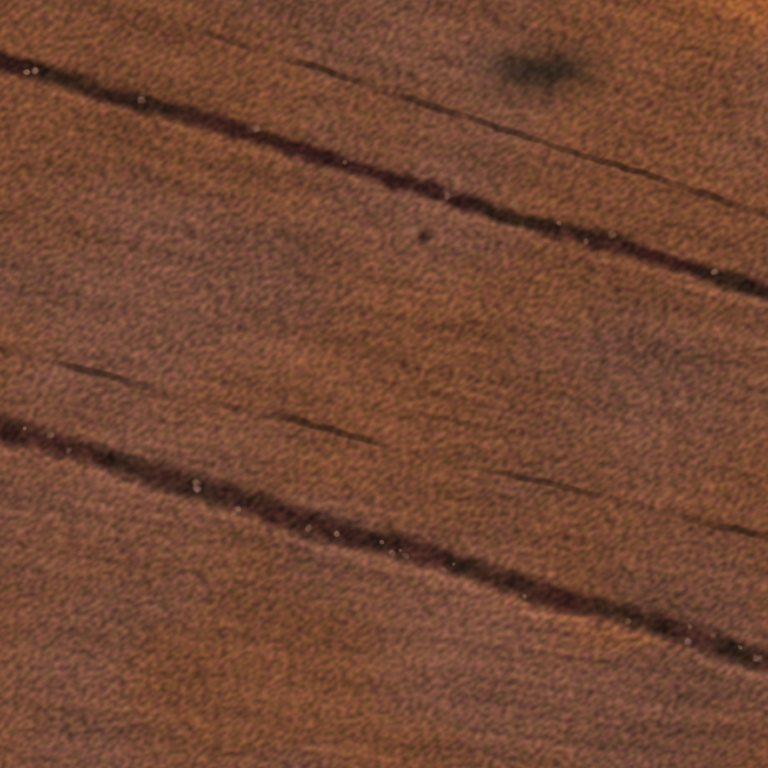
Give the GLSL for this texture, as a Shadertoy shader.

```glsl
float hash(vec2 cell) {
    uvec2 q = uvec2(ivec2(cell) + 4096) * uvec2(1597334673u, 3812015801u);
    uint n = (q.x ^ q.y) * 1597334673u;
    n = (n ^ (n >> 15)) * 2246822519u;
    return float((n ^ (n >> 13)) & 65535u) / 65535.0;
}

float corner(vec2 cell, vec2 offset) {
    float angle = 6.2832 * hash(cell);
    return dot(vec2(cos(angle), sin(angle)), offset);
}

// Gradient noise, roughly -0.7 to 0.7
float noise(vec2 p) {
    vec2 i = floor(p), f = p - i;
    vec2 u = f * f * f * (f * (f * 6.0 - 15.0) + 10.0);
    vec2 e = vec2(1, 0);
    return mix(mix(corner(i, f), corner(i + e.xy, f - e.xy), u.x),
               mix(corner(i + e.yx, f - e.yx), corner(i + e.xx, f - e.xx), u.x), u.y);
}

float fbm(vec2 p) {
    return noise(p) + 0.5 * noise(p * 2.03 + 17.0) + 0.25 * noise(p * 4.1 + 41.0);
}

// Soft dark strip around a height difference
float strip(float dy, float halfWidth) {
    return 1.0 - smoothstep(halfWidth * 0.25, halfWidth * 1.5, abs(dy));
}

float blot(vec2 p, vec2 centre, vec2 radius) {
    vec2 d = (p - centre) / radius;
    return exp(-dot(d, d));
}

void mainImage(out vec4 fragColor, in vec2 fragCoord) {
    vec2 p = fragCoord / iResolution.xy;
    float broad = fbm(p * 3.0 + 5.0);
    float wobble = 0.008 * noise(p * 9.0) + 0.007 * noise(p * 38.0 + 9.0);

    // Soil hue drifts between russet and mauve
    float mauve = smoothstep(-0.35, 0.45, fbm(p * vec2(3.0, 4.0) + 23.0));
    vec3 color = mix(vec3(0.455, 0.278, 0.184), vec3(0.445, 0.288, 0.222), mauve);
    float glow = blot(p, vec2(1.0, 1.0), vec2(0.13, 0.06)) + 0.5 * blot(p, vec2(0.82, 0.165), vec2(0.07, 0.018));
    color += glow * vec3(0.11, 0.05, -0.01);

    // Ploughed rows, flatter toward the bottom
    float row = p.y + mix(0.14, 0.29, p.y) * p.x + 0.004 * noise(p * 6.0);
    float rowFade = smoothstep(-0.3, 0.4, noise(p * 4.0 + 31.0)) * mix(1.0, 0.3, smoothstep(0.4, 0.7, p.y));
    float furrows = 0.055 * sin(row * 400.0 + 2.0 * noise(p * 14.0)) * rowFade;
    furrows += 0.15 * noise(vec2(p.x * 4.0, row * 52.0)) + 0.1 * noise(vec2(p.x * 9.0, row * 24.0 + 7.0));

    // Crumbly grain, stretched along a rising diagonal
    vec2 slant = mat2(0.8, -0.6, 0.6, 0.8) * p;
    float grain = 0.30 * noise(slant * vec2(85.0, 150.0));
    grain += 0.22 * noise(p * vec2(115.0, 135.0) + 50.0) + 0.12 * noise(p * 48.0 + 70.0);
    color *= 1.02 + 0.09 * broad + furrows + grain;
    color += 0.025 * noise(p * 70.0 + 90.0) * vec3(0.5, -0.6, 0.9);

    // Thin wheel lines and a burnt patch
    float upperLine = strip(p.y - 1.045 + 0.325 * p.x + 0.5 * wobble, 0.005) * smoothstep(0.15, 0.4, p.x);
    float lowerLine = strip(p.y - 0.545 + 0.245 * p.x + 0.5 * wobble, 0.005);
    float lineBreak = smoothstep(-0.45, 0.3, noise(p * 11.0 + 3.0));
    color *= 1.0 - 0.42 * lineBreak * max(upperLine, lowerLine);
    float burn = blot(p, vec2(0.705, 0.908), vec2(0.065, 0.035)) * (1.0 + 0.7 * noise(p * 25.0));
    color = mix(color, color * vec3(0.48, 0.58, 0.65), clamp(burn, 0.0, 1.0));

    // Two deep ditches with a lit lower rim
    float upperDitch = p.y - 0.922 + 0.302 * p.x + wobble;
    float lowerDitch = p.y - 0.442 + 0.300 * p.x + wobble;
    float rim = strip(lowerDitch + 0.027, 0.008) + 0.5 * strip(upperDitch + 0.021, 0.007);
    color *= 1.0 + 0.13 * rim;
    float ditch = max(strip(upperDitch, 0.012), 0.88 * strip(lowerDitch, 0.017));
    ditch *= 0.9 + 0.35 * noise(p * 32.0 + 12.0);
    vec3 shade = mix(vec3(0.15, 0.10, 0.075), vec3(0.20, 0.10, 0.095), smoothstep(-0.3, 0.3, noise(p * 13.0)));
    color = mix(color, shade * (1.0 + 1.6 * grain), clamp(ditch, 0.0, 0.95));

    // Pale clods strewn along the ditches
    for (int i = 0; i < 34; i++) {
        float id = float(i);
        float x = hash(vec2(id, 301.0));
        float base = i % 3 == 0 ? 0.922 : 0.442;
        vec2 centre = vec2(x, base - 0.301 * x + 0.026 * (hash(vec2(id, 302.0)) - 0.5));
        float radius = mix(0.003, 0.007, hash(vec2(id, 303.0)));
        float d = length(p - centre) + 0.003 * noise(p * 120.0 + id);
        float clod = 1.0 - smoothstep(radius * 0.3, radius * 1.2, d);
        vec3 tint = mix(vec3(0.48, 0.34, 0.25), vec3(0.52, 0.38, 0.35), hash(vec2(id, 304.0)));
        color = mix(color, tint * (1.0 + grain), 0.75 * clod);
    }

    // One stray clod with its shadow
    color *= 1.0 - 0.6 * blot(p, vec2(0.551, 0.692), vec2(0.008));
    color = mix(color, vec3(0.60, 0.42, 0.32), 0.8 * blot(p, vec2(0.539, 0.699), vec2(0.008, 0.006)));

    fragColor = vec4(clamp(color, 0.0, 1.0), 1.0);
}
```
